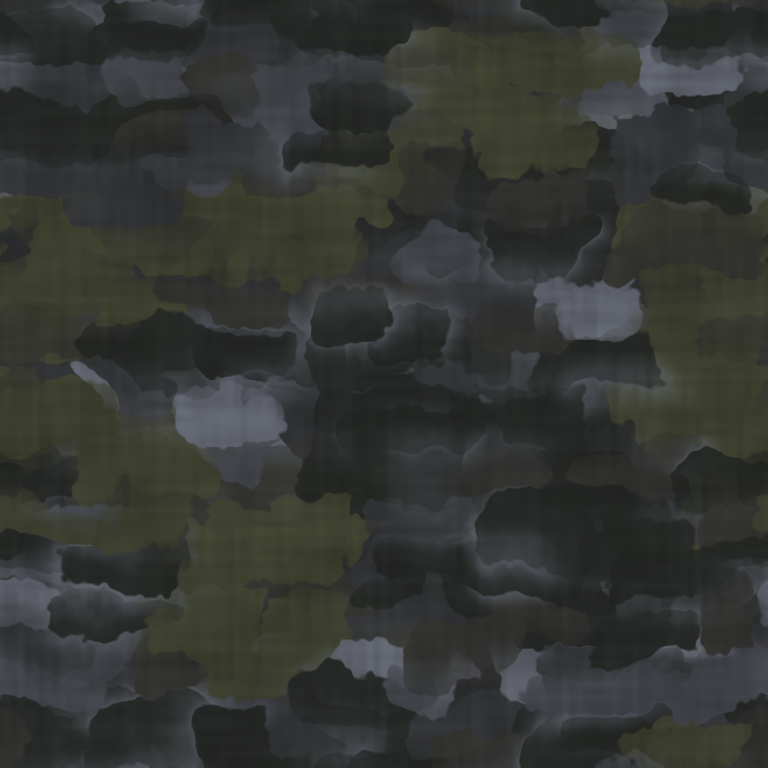
A Shadertoy shader for this pattern:

```glsl
// Tiling camouflage of dark, mossy and misty brush daubs with soft pale rims on a faint weave.

const vec3 DARK  = vec3(0.142, 0.150, 0.142);
const vec3 EARTH = vec3(0.190, 0.192, 0.180);
const vec3 SLATE = vec3(0.195, 0.200, 0.212);
const vec3 OLIVE = vec3(0.238, 0.248, 0.180);
const vec3 MIST  = vec3(0.255, 0.264, 0.290);
const vec3 PALE  = vec3(0.375, 0.390, 0.430);

const int   LAYERS        = 4;
const vec2  FIRST_GRID    = vec2(5.0, 8.0);   // daubs across and up, coarsest layer
const vec2  GRID_STEP     = vec2(1.0, 2.0);   // added for each finer layer
const float COVERAGE      = 0.78;             // chance that a cell holds a daub
const float MOSS_LEVEL    = 0.62;             // moss noise above this turns olive
const float EDGE_SOFTNESS = 0.0022;
const float CORNER        = 0.022;
const float BEND          = 0.075;            // large wobble of the outlines
const float FRAY          = 0.008;            // small raggedness of the outlines
const float RIM_WIDTH     = 0.016;
const float RIM_STRENGTH  = 0.62;
const float WEAVE         = 0.10;

float hash(vec2 p, float seed) {
    return fract(sin(dot(p, vec2(127.1, 311.7)) + seed * 17.31) * 43758.5453);
}

// Value noise that wraps after a whole number of cells
float tileNoise(vec2 uv, vec2 cells, float seed) {
    vec2 p = uv * cells;
    vec2 i = floor(p);
    vec2 f = p - i;
    f = f * f * f * (f * (f * 6.0 - 15.0) + 10.0);
    vec2 a = mod(i, cells);
    vec2 b = mod(i + 1.0, cells);
    return mix(mix(hash(a, seed), hash(vec2(b.x, a.y), seed), f.x),
               mix(hash(vec2(a.x, b.y), seed), hash(b, seed), f.x), f.y);
}

// Offset that bends and frays the outlines
vec2 outlineWarp(vec2 uv, float seed) {
    vec2 bend = vec2(tileNoise(uv, vec2(8.0, 11.0), seed + 1.0),
                     tileNoise(uv, vec2(9.0, 12.0), seed + 2.0)) - 0.5;
    vec2 wave = vec2(tileNoise(uv, vec2(26.0, 34.0), seed + 3.0),
                     tileNoise(uv, vec2(30.0, 28.0), seed + 4.0)) - 0.5;
    vec2 fray = vec2(tileNoise(uv, vec2(80.0, 110.0), seed + 5.0),
                     tileNoise(uv, vec2(110.0, 80.0), seed + 6.0)) - 0.5;
    return bend * vec2(BEND, BEND * 0.7) + wave * 0.016 + fray * FRAY;
}

float roundedBox(vec2 p, vec2 halfSize, float radius) {
    vec2 q = abs(p) - halfSize + radius;
    return length(max(q, 0.0)) + min(max(q.x, q.y), 0.0) - radius;
}

// Neighbouring daubs share broad noise fields, so colours gather in clusters
vec3 daubColour(vec2 centre, float pick) {
    float moss = tileNoise(centre, vec2(3.0, 6.0), 7.0) + 0.12 * (pick - 0.5);
    if (moss > MOSS_LEVEL) return mix(EARTH, OLIVE, smoothstep(0.1, 0.45, pick));
    float tone = tileNoise(centre, vec2(4.0, 7.0), 19.0) + 0.6 * (pick - 0.5);
    if (tone < 0.46) return DARK;
    if (tone < 0.54) return EARTH;
    if (tone < 0.70) return SLATE;
    return tone < 0.84 ? MIST : PALE;
}

// Paints one grid of daubs over the colour below
vec3 paintLayer(vec3 colour, vec2 uv, vec2 grid, float seed) {
    vec2 p = uv + outlineWarp(uv, seed);
    vec2 home = floor(p * grid);
    float rimMask = smoothstep(0.42, 0.85, tileNoise(uv, vec2(9.0, 12.0), seed + 7.0));
    for (int y = -1; y <= 1; y++)
    for (int x = -1; x <= 1; x++) {
        vec2 cell = home + vec2(x, y);
        vec2 id = mod(cell, grid);
        if (hash(id, seed + 8.0) > COVERAGE) continue;
        vec2 jitter = vec2(hash(id, seed + 9.0), hash(id, seed + 10.0)) - 0.5;
        vec2 centre = (cell + 0.5 + 0.6 * jitter) / grid;
        vec2 halfSize = mix(vec2(0.32, 0.30), vec2(0.70, 0.62),
                            vec2(hash(id, seed + 11.0), hash(id, seed + 12.0))) / grid;
        vec2 local = p - centre;
        float d = roundedBox(local, halfSize, min(CORNER, halfSize.y * 0.9));
        vec3 paint = daubColour(centre, hash(id, seed + 13.0));

        // Pale light bleeds outward from the dark daubs
        if (paint.b < 0.16) {
            float rim = exp(-max(d, 0.0) / RIM_WIDTH) * smoothstep(0.06, 0.03, d);
            colour = mix(colour, PALE, rim * rimMask * RIM_STRENGTH);
        }

        // Crisp outline, with the paint thinning toward one side
        float side = hash(id, seed + 14.0) < 0.5 ? -1.0 : 1.0;
        float load = mix(0.5, 0.96, smoothstep(-1.0, 0.5, side * local.y / halfSize.y));
        float cover = smoothstep(EDGE_SOFTNESS, -EDGE_SOFTNESS, d);
        colour = mix(colour, paint, cover * load);
    }
    return colour;
}

void mainImage(out vec4 fragColor, in vec2 fragCoord) {
    vec2 uv = fragCoord / iResolution.xy;
    vec3 colour = mix(DARK, SLATE, tileNoise(uv, vec2(5.0, 8.0), 3.0));
    for (int i = 0; i < LAYERS; i++) {
        float layer = float(i);
        colour = paintLayer(colour, uv, FIRST_GRID + GRID_STEP * layer, 20.0 * (layer + 1.0));
    }

    // Crossed bristle streaks and soft mottling
    float across = tileNoise(uv, vec2(14.0, 110.0), 121.0);
    float upward = tileNoise(uv, vec2(110.0, 14.0), 122.0);
    float mottle = tileNoise(uv, vec2(18.0, 22.0), 123.0);
    colour *= 1.0 + WEAVE * (across + upward - 1.0) + 0.14 * (mottle - 0.5);
    fragColor = vec4(colour, 1.0);
}
```
